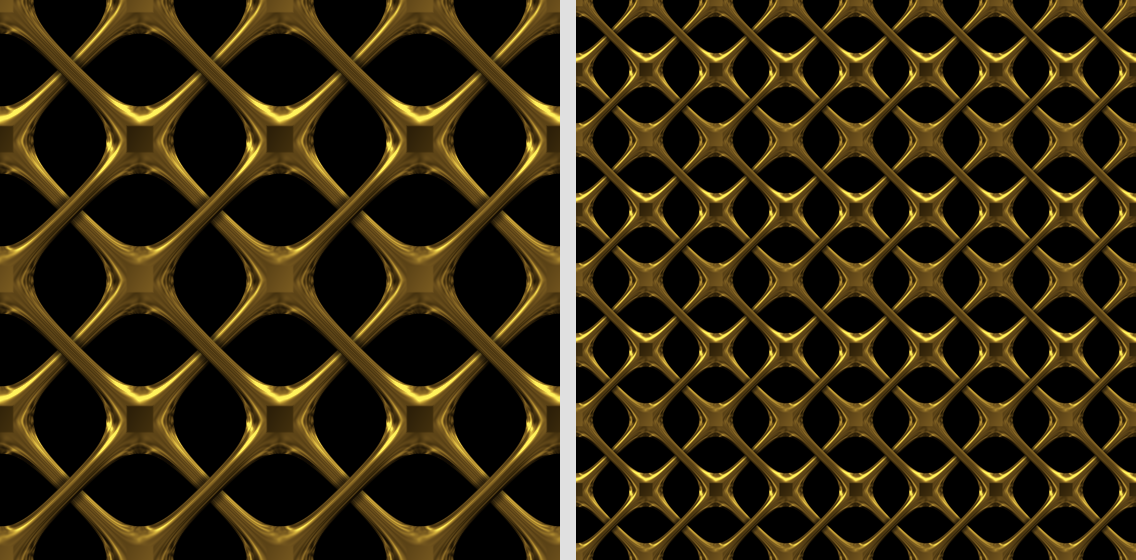
Left: one tile. Right: repeated 2 by 2.
Write a Shadertoy shader that draws this pattern.

```glsl
// Woven lattice of polished gold: four-armed nodes on a square grid whose
// tapered diagonal arms pass over and under each other on black.
// Each arm gets a rounded normal; a metal ramp colours the reflected tone.

#define REPEATS 4.0        // nodes across and down (even, so rows alternate)
#define ARM_WIDTH 0.062    // half width of a thin arm, in cells
#define NODE_REACH 0.17    // half width of the web between two arms
#define PLATE_SIZE 0.093   // half size of the flat plate on a node
#define BASE_TONE 0.39
#define GLINT_GAIN 0.62
#define STREAK_GAIN 0.26
#define SHADOW_REACH 0.07

const float DIAGONAL = 1.41421356;

vec2 hashGradient(vec2 cell) {
    float a = 6.28318 * fract(sin(dot(cell, vec2(127.1, 311.7))) * 43758.5);
    return vec2(cos(a), sin(a));
}

float gradientNoise(vec2 p) {
    vec2 i = floor(p), f = p - i;
    vec2 k = f * f * f * (f * (f * 6.0 - 15.0) + 10.0);
    vec2 e = vec2(0.0, 1.0);
    float low = mix(dot(hashGradient(i), f),
                    dot(hashGradient(i + e.yx), f - e.yx), k.x);
    float high = mix(dot(hashGradient(i + e), f - e),
                     dot(hashGradient(i + 1.0), f - 1.0), k.x);
    return mix(low, high, k.y);
}

float bump(float x, float centre, float width) {
    float d = (x - centre) / width;
    return exp(-d * d);
}

// Half width of an arm at distance s from its node
float armWidth(float s) {
    float flare = NODE_REACH - ARM_WIDTH;
    return ARM_WIDTH + flare * exp((NODE_REACH - s) / flare);
}

vec3 goldRamp(float tone) {
    vec3 c = mix(vec3(0.07, 0.045, 0.01), vec3(0.25, 0.18, 0.05), clamp(tone / 0.25, 0.0, 1.0));
    c = mix(c, vec3(0.42, 0.31, 0.11), clamp((tone - 0.25) / 0.2, 0.0, 1.0));
    c = mix(c, vec3(0.57, 0.44, 0.15), clamp((tone - 0.45) / 0.18, 0.0, 1.0));
    c = mix(c, vec3(0.80, 0.65, 0.22), clamp((tone - 0.63) / 0.2, 0.0, 1.0));
    return mix(c, vec3(1.0, 0.95, 0.36), clamp((tone - 0.83) / 0.2, 0.0, 1.0));
}

// Metal at p around a node; bright is 1 on glossy rows, over is 1 on upper arms
vec3 shadeNode(vec2 p, float bright, float over) {
    vec2 side = vec2(p.x < 0.0 ? -1.0 : 1.0, p.y < 0.0 ? -1.0 : 1.0);
    vec2 q = abs(p);
    float s = (q.x + q.y) / DIAGONAL;
    float t = (q.x - q.y) / DIAGONAL;
    float v = min(abs(t) / armWidth(s), 1.0);

    // Rounded normal: across the arm, turning outward inside the web
    float turn = abs(t) / max(s, 0.001)
               * min(1.0, exp((NODE_REACH - s) / (NODE_REACH - ARM_WIDTH)));
    float across = t < 0.0 ? -1.0 : 1.0;
    vec2 n = v * side * normalize(vec2(across + turn, turn - across));

    // Reflections: sky gradient, glint band, fine streaks
    float onArm = smoothstep(0.2, 0.5, s);
    float gloss = mix(mix(0.34, 1.0, bright), mix(0.62, 0.3, over), onArm);
    float up = n.y - 0.3 * n.x;
    float tone = BASE_TONE + 0.17 * up - 0.06 * over * onArm;
    tone += GLINT_GAIN * gloss * bump(up, 0.42, 0.17);
    float sideways = smoothstep(0.1, 0.5, abs(n.x)) * (1.0 - 0.6 * onArm);
    float streak = gradientNoise(vec2(n.x * 9.0 + 2.3, n.y * 5.0 + s * 2.0));
    tone += STREAK_GAIN * streak * (0.6 + sideways);
    float leftLines = bump(n.x, -0.32, 0.07) + 0.7 * bump(n.x, -0.75, 0.06)
                    - 0.9 * bump(n.x, -0.53, 0.07);
    tone += 0.36 * leftLines * (1.0 - 0.75 * onArm);
    tone += 0.28 * bump(n.x, 0.42, 0.13) * (1.0 - onArm) * (0.3 + 0.7 * bright);
    tone += 0.12 * bump(n.y, -0.5, 0.05) - 0.12 * bump(n.y, -0.66, 0.07);
    tone -= 0.16 * pow(v, 6.0);

    // Flat plate in the middle of the node
    vec2 b = abs(p - vec2(0.0, 0.006));
    float plate = 1.0 - smoothstep(PLATE_SIZE - 0.008, PLATE_SIZE + 0.01, max(b.x, b.y));
    float plateTone = mix(0.45, 0.2, bright) + 0.5 * p.x - 0.25 * p.y;
    return goldRamp(mix(tone, plateTone, plate));
}

// One strand from node a to node b: gold colour, signed edge distance in w
vec4 strand(vec2 f, vec2 a, vec2 b, float bright, float over) {
    vec2 along = (b - a) / DIAGONAL;
    vec2 p = f - a;
    float u = dot(p, along);
    float t = dot(p, vec2(-along.y, along.x));
    float edge = abs(t) - armWidth(min(u, DIAGONAL - u));
    vec3 metal = mix(shadeNode(p, bright, over), shadeNode(f - b, 1.0 - bright, over),
                     smoothstep(0.36, 0.64, u / DIAGONAL));
    return vec4(metal, edge);
}

void mainImage(out vec4 fragColor, in vec2 fragCoord) {
    vec2 grid = REPEATS * fragCoord / iResolution.xy;
    vec2 f = fract(grid);
    float oddRow = mod(floor(grid.y), 2.0);
    float soft = 0.8 * REPEATS / iResolution.y;

    vec4 rising = strand(f, vec2(0.0), vec2(1.0), oddRow, 1.0 - oddRow);
    vec4 falling = strand(f, vec2(1.0, 0.0), vec2(0.0, 1.0), oddRow, oddRow);
    vec4 upper = oddRow > 0.5 ? falling : rising;
    vec4 lower = oddRow > 0.5 ? rising : falling;

    // Lower strand with contact shadow, then the upper strand
    float shadow = mix(0.45, 1.0, smoothstep(0.0, SHADOW_REACH, upper.w));
    vec3 color = lower.rgb * shadow * (1.0 - smoothstep(-soft, soft, lower.w));
    color = mix(color, upper.rgb, 1.0 - smoothstep(-soft, soft, upper.w));
    fragColor = vec4(color, 1.0);
}
```
